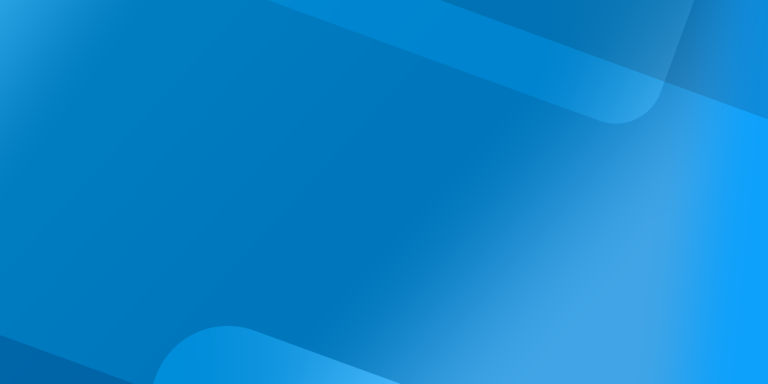
A Shadertoy shader for this background:

```glsl
// Blue diagonal gradient with translucent slanted bands and rounded panels.

const vec2 ALONG = vec2(0.940, -0.342);  // downhill direction of the bands
const vec2 ACROSS = vec2(0.342, 0.940);  // upward normal of the bands

const vec3 DEEP_BLUE = vec3(0.0, 0.466, 0.740);
const vec3 TEAL_BLUE = vec3(0.0, 0.490, 0.755);
const vec3 PALE_BLUE = vec3(0.250, 0.643, 0.900);
const vec3 AZURE = vec3(0.055, 0.630, 0.985);
const vec3 CORNER_GLOW = vec3(0.165, 0.635, 0.895);

// Signed distance to a slanted quarter plane with one rounded corner.
// side holds the outward signs along and across the bands.
float roundedCorner(vec2 p, vec2 corner, vec2 side, float radius) {
    vec2 d = p - corner;
    vec2 q = vec2(dot(d, ALONG), dot(d, ACROSS)) * side + radius;
    return length(max(q, 0.0)) + min(max(q.x, q.y), 0.0) - radius;
}

// Signed distance to a slanted edge, positive above it.
float slantedEdge(vec2 p, vec2 origin) {
    return dot(p - origin, ACROSS);
}

// Antialiased coverage of the negative side of a distance.
float coverage(float dist, float pixel) {
    return 1.0 - smoothstep(-0.75 * pixel, 0.75 * pixel, dist);
}

vec3 backdrop(vec2 p) {
    float depth = 1.0 - p.y;
    vec3 color = mix(TEAL_BLUE, DEEP_BLUE, smoothstep(0.2, 1.1, 0.74 * p.x + 0.67 * depth));

    // Glow in the upper left corner
    float corner = 1.0 - smoothstep(-0.35, 1.15, p.x / 0.36 + depth / 0.49);
    color = mix(color, CORNER_GLOW, min(corner * 1.12, 1.0));

    // Broad diagonal light, then azure along the right side
    float light = smoothstep(1.15, 1.68, 0.74 * p.x + 0.67 * depth);
    color = mix(color, PALE_BLUE, light);
    return mix(color, AZURE, smoothstep(1.75, 2.02, p.x + 0.1 * depth));
}

void mainImage(out vec4 fragColor, in vec2 fragCoord) {
    vec2 p = fragCoord / iResolution.y;
    float pixel = 1.0 / iResolution.y;
    vec3 color = backdrop(p);

    // Light rounded band at the top
    float band = coverage(roundedCorner(p, vec2(1.678, 0.643), vec2(1.0, -1.0), 0.125), pixel);
    vec3 bandTint = mix(vec3(0.0, 0.050, 0.070), vec3(0.060, 0.075, 0.075), smoothstep(1.35, 1.75, p.x));
    color += bandTint * band;

    // Light rounded panel at the bottom
    float panel = coverage(roundedCorner(p, vec2(0.474, 0.2075), vec2(-1.0, 1.0), 0.2), pixel);
    vec3 panelTint = mix(vec3(0.0, 0.085, 0.115), vec3(0.130, 0.150, 0.155), smoothstep(0.45, 0.95, p.x));
    color += panelTint * panel;

    // Shaded wedges in the upper right and lower left
    float upperShade = coverage(-slantedEdge(p, vec2(1.146, 1.0)), pixel);
    float lowerShade = coverage(slantedEdge(p, vec2(0.0, 0.1276)), pixel);
    color *= mix(vec3(1.0), vec3(0.90, 0.865, 0.875), upperShade);
    color *= mix(vec3(1.0), vec3(0.85, 0.835, 0.880), lowerShade);

    fragColor = vec4(clamp(color, 0.0, 1.0), 1.0);
}
```
